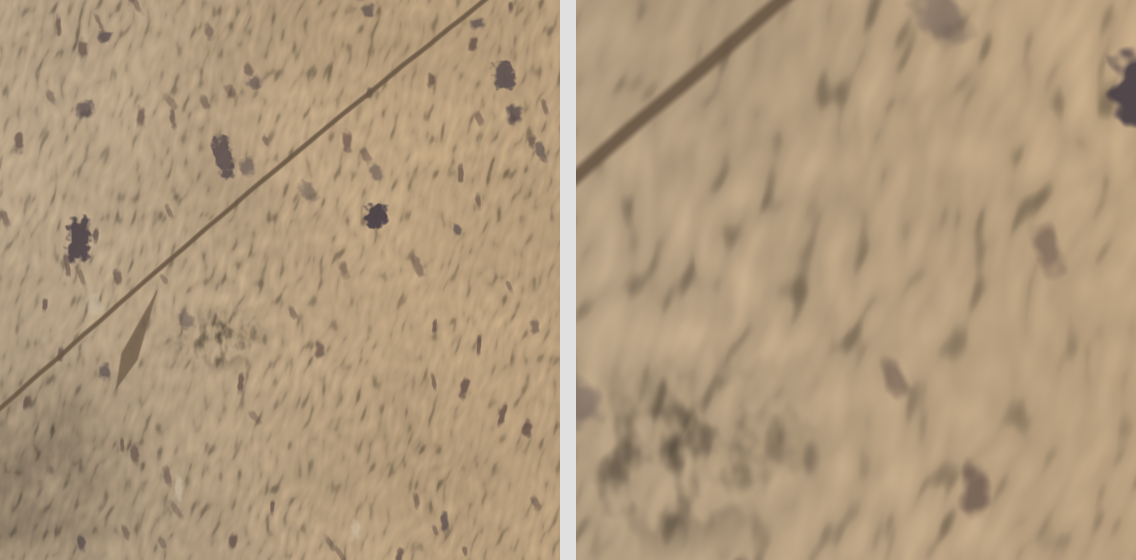
Left: the whole. Right: its middle third, enlarged.
Give the GLSL for this texture, as a three.js fragment shader.

```glsl
varying vec2 vUv;

#define SAND_LEFT vec3(0.705, 0.625, 0.520)
#define SAND_RIGHT vec3(0.715, 0.615, 0.485)
#define FLECK_COLOR vec3(0.36, 0.29, 0.27)
#define CHIP_COLOR vec3(0.30, 0.26, 0.28)
#define PALE_COLOR vec3(0.80, 0.74, 0.64)
#define STRAND_COLOR vec3(0.41, 0.34, 0.27)
#define RIPPLE_SCALE vec2(66.0, 27.0)
#define RIPPLE_SLANT 0.25
#define RIPPLE_LIGHT 0.13
#define RIPPLE_SHADOW 0.24
#define STRAND_WIDTH 0.0042

vec3 hash3(vec2 p) {
  vec3 q = fract(p.xyx * vec3(0.1031, 0.1030, 0.0973));
  q += dot(q, q.yxz + 33.33);
  return fract((q.xxy + q.yzz) * q.zyx);
}

float gradientAt(vec2 cell, vec2 offset) {
  float angle = 6.2832 * hash3(cell + 71.0).x;
  return dot(vec2(cos(angle), sin(angle)), offset);
}

float gradientNoise(vec2 p) {
  vec2 i = floor(p), f = fract(p);
  vec2 u = f * f * f * (f * (f * 6.0 - 15.0) + 10.0);
  vec2 e = vec2(1.0, 0.0);
  float low = mix(gradientAt(i, f), gradientAt(i + e, f - e), u.x);
  float high = mix(gradientAt(i + e.yx, f - e.yx), gradientAt(i + 1.0, f - 1.0), u.x);
  return mix(low, high, u.y);
}

float fbm(vec2 p) {
  float sum = 0.0, amp = 1.0;
  for (int i = 0; i < 3; i++) {
    sum += amp * gradientNoise(p);
    p = p * 2.1 + 17.3;
    amp *= 0.5;
  }
  return sum;
}

// Irregular upright grains, one at most per cell; size is a half extent
float scatter(vec2 p, float cells, float density, vec2 size, float soft, float seed) {
  float mask = 0.0;
  vec2 home = floor(p * cells);
  float wobble = 0.5 * gradientNoise(p * 75.0 + seed) + 0.25 * gradientNoise(p * 130.0 + seed);
  for (int y = -1; y <= 1; y++) {
    for (int x = -1; x <= 1; x++) {
      vec2 cell = home + vec2(x, y);
      vec3 place = hash3(cell + seed);
      vec3 form = hash3(cell + seed + 57.0);
      vec2 d = p - (cell + 0.1 + 0.8 * place.xy) / cells;
      float lean = 0.9 * (form.x - 0.5) - 0.2;
      d = mat2(cos(lean), sin(lean), -sin(lean), cos(lean)) * d;
      vec2 q = abs(d) / (size * mix(vec2(0.6), vec2(1.35), form.yz));
      float edge = pow(dot(q * q * q, vec2(1.0)), 0.3333) + wobble;
      float grain = 1.0 - smoothstep(1.0 - soft, 1.0 + soft, edge);
      mask = max(mask, step(place.z, density) * grain * mix(0.5, 1.0, form.x));
    }
  }
  return mask;
}

// Thin wedge, widest a third of the way along from a to b
float sliver(vec2 p, vec2 a, vec2 b, float width) {
  vec2 ab = b - a;
  float t = clamp(dot(p - a, ab) / dot(ab, ab), 0.0, 1.0);
  float radius = width * min(t * 3.0, (1.0 - t) * 1.5);
  float d = length(p - a - ab * t) - radius;
  return 1.0 - smoothstep(-0.002, 0.003, d);
}

void main() {
  vec2 p = vUv;

  // Broad tint and stains
  vec3 color = mix(SAND_LEFT, SAND_RIGHT, smoothstep(0.1, 0.9, p.x + 0.1 * p.y));
  float cloud = fbm(p * 3.5 + 4.0);
  color *= 1.0 + 0.07 * cloud;
  float corner = 1.0 - smoothstep(0.02, 0.36, length((p - vec2(0.02, 0.13)) * vec2(0.8, 1.2)));
  color *= 1.0 - corner * (0.20 + 0.16 * fbm(p * 12.0));
  vec2 smudgeOffset = (p - vec2(0.39, 0.395)) * vec2(1.0, 1.6) - vec2(0.0, 0.25 * (p.x - 0.39));
  float smudge = 1.0 - smoothstep(0.01, 0.12, length(smudgeOffset));
  color *= 1.0 - 0.42 * smudge * smoothstep(-0.15, 0.5, fbm(p * vec2(34.0, 22.0)));

  // Slanted fine relief with deeper shadows than highlights
  vec2 r = p + 0.012 * vec2(gradientNoise(p * 11.0), gradientNoise(p * 11.0 + 31.0));
  r.x -= RIPPLE_SLANT * r.y;
  float ripple = gradientNoise(r * RIPPLE_SCALE);
  ripple += 0.45 * gradientNoise(r * RIPPLE_SCALE * 1.8 + 9.0);
  float patchiness = 0.9 + 0.5 * gradientNoise(p * 6.0 + 50.0);
  color *= 1.0 + RIPPLE_LIGHT * patchiness * ripple;
  color *= 1.0 - RIPPLE_SHADOW * patchiness * smoothstep(0.18, 0.75, -ripple);

  // Pale specks, small flecks and larger chips
  color = mix(color, PALE_COLOR, 0.7 * scatter(p, 5.0, 0.14, vec2(0.009, 0.018), 0.5, 211.0));
  color = mix(color, FLECK_COLOR, 0.75 * scatter(p, 15.0, 0.30, vec2(0.0055, 0.014), 0.45, 13.0));
  color = mix(color, CHIP_COLOR, 0.80 * scatter(p, 8.0, 0.28, vec2(0.010, 0.013), 0.40, 91.0));
  color = mix(color, CHIP_COLOR, scatter(p, 4.0, 0.20, vec2(0.016, 0.030), 0.22, 137.0));

  // Sliver and long strand
  float wedge = sliver(p, vec2(0.207, 0.305), vec2(0.28, 0.48), 0.015);
  color = mix(color, STRAND_COLOR, 0.75 * wedge);
  float bow = 0.012 * sin(3.1416 * p.x / 0.87) + 0.002 * gradientNoise(p * 14.0);
  float strandDistance = abs(p.y - 0.27 - 0.843 * p.x - bow) * 0.765;
  float strand = 1.0 - smoothstep(STRAND_WIDTH * 0.35, STRAND_WIDTH * 1.6, strandDistance);
  color = mix(color, STRAND_COLOR, 0.9 * strand);

  gl_FragColor = vec4(color, 1.0);
}
```
